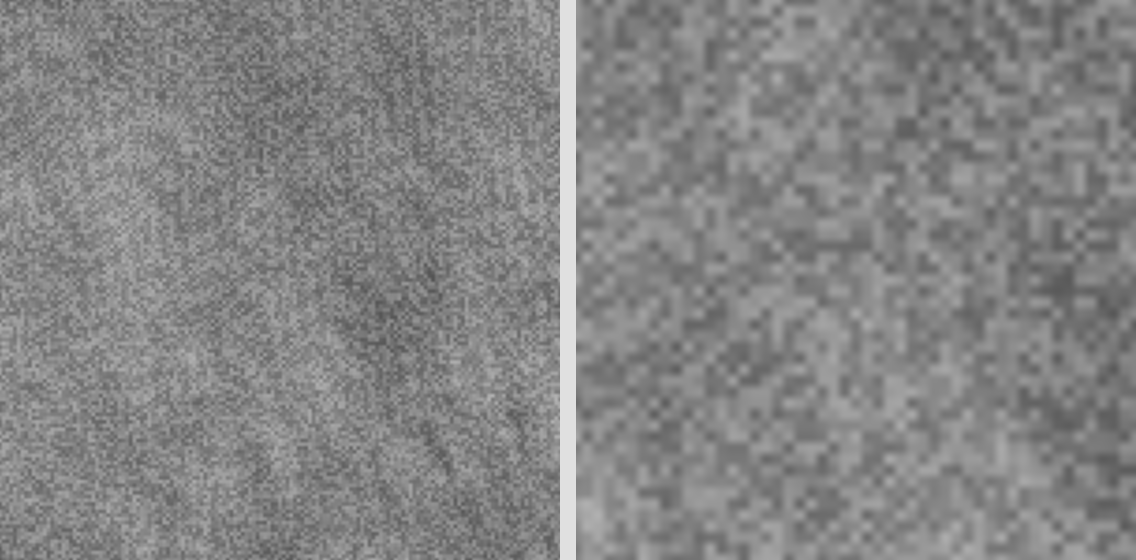
Left: the whole. Right: its middle third, enlarged.
Reproduce this texture procedurally as a three.js fragment shader.

```glsl
// Grey, grainy stone: soft cloudy patches and faint steep streaks under fine grain.
// Patches are warped, rotated value noise; streaks are stretched noise, strongest
// at the lower right; the grain is one fine layer of smoothed random cells.

varying vec2 vUv;

const float BASE_GREY = 0.515;
const float GRAIN_CELLS = 150.0;                // grains across the canvas
const float GRAIN_CONTRAST = 0.23;
const float PATCH_SCALE = 5.0;                  // largest patches across the canvas
const float PATCH_CONTRAST = 0.092;
const float PATCH_FALLOFF = 0.72;               // strength of each finer octave
const int PATCH_OCTAVES = 4;
const float WARP_AMOUNT = 0.07;
const vec2 STREAK_SCALE = vec2(42.0, 7.0);      // frequency across and along
const float STREAK_CONTRAST = 0.1;
const vec2 STREAK_DIRECTION = vec2(0.37, -0.93);

float hash(vec2 cell) {
  return fract(sin(dot(cell, vec2(127.1, 311.7))) * 43758.5453);
}

// Smooth value noise, centred on zero
float noise(vec2 p) {
  vec2 cell = floor(p);
  vec2 f = fract(p);
  f = f * f * (3.0 - 2.0 * f);
  float low = mix(hash(cell), hash(cell + vec2(1.0, 0.0)), f.x);
  float high = mix(hash(cell + vec2(0.0, 1.0)), hash(cell + vec2(1.0, 1.0)), f.x);
  return mix(low, high, f.y) - 0.5;
}

// Coordinates across and along the streaks
vec2 streakSpace(vec2 p) {
  vec2 along = normalize(STREAK_DIRECTION);
  return vec2(dot(p, vec2(-along.y, along.x)), dot(p, along));
}

// Octaves of noise, each turned to hide the lattice
float patches(vec2 p) {
  mat2 turn = mat2(0.8, 0.6, -0.6, 0.8);
  float sum = 0.0;
  float weight = 1.0;
  for (int i = 0; i < PATCH_OCTAVES; i++) {
    sum += weight * noise(p);
    p = turn * p * 2.1 + 17.3;
    weight *= PATCH_FALLOFF;
  }
  return sum;
}

void main() {
  // Bend the patches so that their borders are uneven
  vec2 bend = vec2(noise(vUv * 6.0 + 31.7), noise(vUv * 6.0 + 58.2));
  vec2 warped = vUv + WARP_AMOUNT * bend;
  float cloud = patches(streakSpace(warped) * PATCH_SCALE * vec2(1.15, 0.85) + 9.4);

  // Streaks fade out towards the upper left
  float streakMask = smoothstep(-0.4, 0.6, vUv.x - vUv.y);
  vec2 streakPoint = streakSpace(vUv + 0.3 * WARP_AMOUNT * bend);
  float streak = noise(streakPoint * STREAK_SCALE + 73.1);

  float grain = noise(vUv * GRAIN_CELLS);

  float grey = BASE_GREY
    + PATCH_CONTRAST * cloud
    + STREAK_CONTRAST * streakMask * streak
    + GRAIN_CONTRAST * grain;
  gl_FragColor = vec4(vec3(clamp(grey, 0.0, 1.0)), 1.0);
}
```
